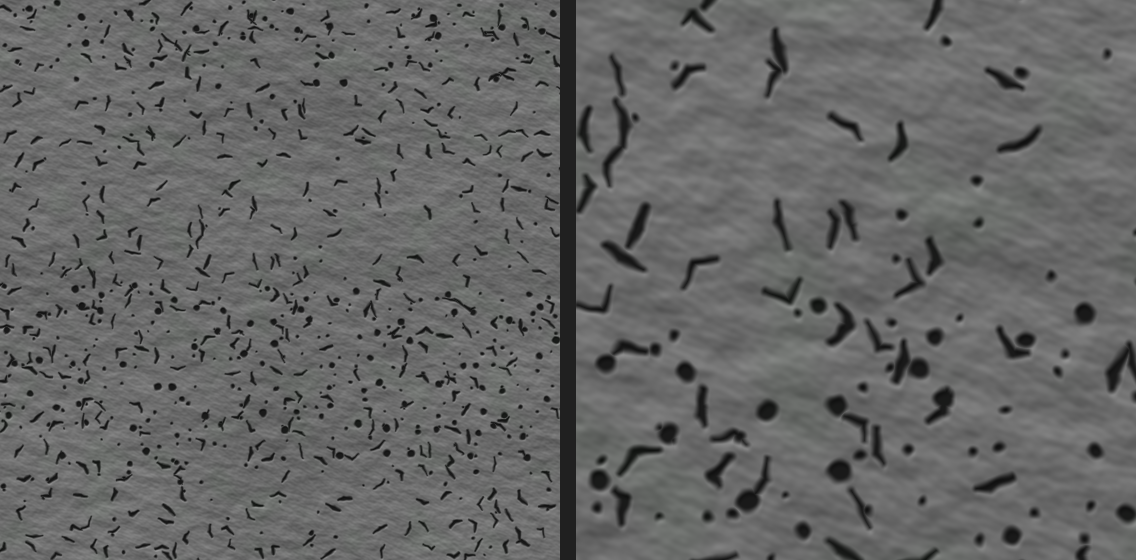
Left, the full canvas; right, a detail of the centre.
A WebGL 2 fragment shader for this texture:

```glsl
#version 300 es
precision highp float;
uniform vec2 u_resolution;
out vec4 fragColor;

#define BASE_TONE 0.424
#define PIT_TONE 0.10
#define GRAIN_GAIN 0.027
#define TONE_DRIFT 0.035
#define RIM_GAIN 0.09
#define EDGE_SOFT 0.0022
#define LIGHT_STEP vec2(-0.0008, 0.0030)
#define WORM_WIDTH 0.0032
#define WORM_SHARE 0.55
#define HOLE_SHARE 0.52
#define PINHOLE_SHARE 0.55

const float TAU = 6.2831853;

// Integer hash of a cell and a seed
vec3 hash3(vec2 cell, int seed) {
  uvec3 v = uvec3(ivec3(ivec2(cell), seed)) * 1664525u + 1013904223u;
  v.x += v.y * v.z; v.y += v.z * v.x; v.z += v.x * v.y;
  v ^= v >> 16u;
  v.x += v.y * v.z; v.y += v.z * v.x; v.z += v.x * v.y;
  return vec3(v >> 8u) / 16777216.0;
}

vec2 unitDir(float angle) { return vec2(cos(angle), sin(angle)); }

float cornerSlope(vec2 cell, vec2 offset) {
  return dot(unitDir(TAU * hash3(cell, 7).x), offset);
}

float gradientNoise(vec2 p) {
  vec2 i = floor(p), f = p - i, e = vec2(1.0, 0.0);
  vec2 u = f * f * f * (f * (f * 6.0 - 15.0) + 10.0);
  float bottom = mix(cornerSlope(i, f), cornerSlope(i + e, f - e), u.x);
  float top = mix(cornerSlope(i + e.yx, f - e.yx), cornerSlope(i + e.xx, f - e.xx), u.x);
  return mix(bottom, top, u.y);
}

// Slightly stretched surface relief, leaning down to the right
float relief(vec2 p) {
  vec2 q = mat2(0.94, 0.34, -0.34, 0.94) * p * vec2(0.62, 1.0);
  float height = 0.0, freq = 34.0;
  for (int i = 0; i < 4; i++) {
    height += gradientNoise(q * freq + float(i) * 17.3) / freq;
    freq *= 1.85;
  }
  return height;
}

// Horizontal zones where round holes gather
float holeZone(float y) {
  float lower = smoothstep(0.08, 0.26, y) * (1.0 - smoothstep(0.46, 0.53, y));
  return lower + 0.8 * smoothstep(0.80, 0.95, y);
}

// Distance to a capsule whose radius changes along its length
float taperedCapsule(vec2 p, vec2 a, vec2 b, float ra, float rb) {
  vec2 ab = b - a;
  float t = clamp(dot(p - a, ab) / dot(ab, ab), 0.0, 1.0);
  return length(p - a - ab * t) - mix(ra, rb, t);
}

// Scattered bent cracks
float worms(vec2 p, float grid, int seed, float share) {
  float d = 1.0;
  for (int k = 0; k < 9; k++) {
    vec2 cell = floor(p * grid) + vec2(k % 3 - 1, k / 3 - 1);
    vec3 place = hash3(cell, seed), form = hash3(cell, seed + 1);
    float clump = gradientNoise(cell / grid * 9.0 + float(seed));
    if (place.z > share + 0.6 * clump) continue;
    vec2 mid = (cell + 0.12 + 0.76 * place.xy) / grid;
    float angle = TAU * form.x, bend = 0.5 * TAU + 3.0 * (form.z - 0.5);
    vec2 tailA = mid + unitDir(angle) * mix(0.006, 0.018, form.y);
    vec2 tailB = mid + unitDir(angle + bend) * mix(0.015, 0.005, form.y * form.z);
    float width = WORM_WIDTH * mix(0.75, 1.25, fract(form.z * 13.0));
    d = min(d, taperedCapsule(p, mid, tailA, width, 0.5 * width));
    d = min(d, taperedCapsule(p, mid, tailB, width, 0.65 * width));
  }
  return d;
}

// Scattered round holes
float holes(vec2 p, float grid, int seed, vec2 radii, float base, float share) {
  float d = 1.0;
  for (int k = 0; k < 9; k++) {
    vec2 cell = floor(p * grid) + vec2(k % 3 - 1, k / 3 - 1);
    vec3 place = hash3(cell, seed);
    vec2 mid = (cell + 0.1 + 0.8 * place.xy) / grid;
    if (place.z > base + share * holeZone(mid.y)) continue;
    d = min(d, length(p - mid) - mix(radii.x, radii.y, hash3(cell, seed + 1).x));
  }
  return d;
}

// Coverage of all pits, with ragged outlines
float pitCover(vec2 p) {
  vec2 q = p + 0.0022 * vec2(gradientNoise(p * 95.0), gradientNoise(p * 95.0 + 41.0));
  float d = min(worms(q, 23.0, 11, WORM_SHARE), worms(q, 19.0, 23, 0.5 * WORM_SHARE));
  d = min(d, holes(q, 24.0, 31, vec2(0.0042, 0.0072), 0.01, HOLE_SHARE));
  d = min(d, holes(q, 31.0, 47, vec2(0.0018, 0.0038), 0.12, PINHOLE_SHARE));
  float soft = max(EDGE_SOFT, 1.0 / u_resolution.y);
  return 1.0 - smoothstep(-1.2 * soft, soft, d);
}

void main() {
  vec2 p = gl_FragCoord.xy / u_resolution.y;
  // Plain surface: slow tone drift, side-lit grain and a dim band
  float drift = gradientNoise(p * vec2(3.0, 7.0)) + 0.6 * gradientNoise(p * vec2(9.0, 21.0) + 5.0);
  float slope = (relief(p + LIGHT_STEP) - relief(p)) / length(LIGHT_STEP);
  float band = (p.y - 0.51) / 0.035;
  float tone = BASE_TONE + TONE_DRIFT * drift + GRAIN_GAIN * slope - 0.018 * exp(-band * band);
  // Pits, with a lit lower rim and a shaded upper one
  float cover = pitCover(p), rim = pitCover(p + LIGHT_STEP) - cover;
  tone = mix(tone, PIT_TONE, cover) + RIM_GAIN * rim * (1.0 - 0.5 * cover);
  // Faint green tint in patches
  float tint = 0.006 * smoothstep(0.05, 0.45, gradientNoise(p * 14.0 + 63.0));
  fragColor = vec4(clamp(tone + tint * vec3(-1.0, 1.0, -1.0), 0.0, 1.0), 1.0);
}
```
